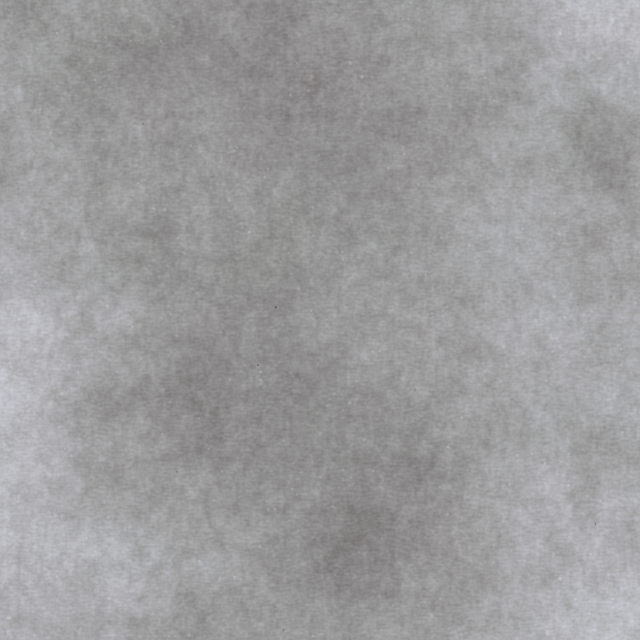
Write a WebGL 1 fragment shader that draws this texture.

```glsl
precision highp float;
// Draws a worn grey concrete slab with soft clouds, fine brushed grain, specks and pits.
uniform vec2 u_resolution;

const vec3 WARM_DARK = vec3(0.500, 0.490, 0.490);
const vec3 MID_GREY = vec3(0.618, 0.617, 0.617);
const vec3 COOL_LIGHT = vec3(0.740, 0.741, 0.766);
const float MEAN_TONE = 0.613;
const float TAU = 6.28318;

float hash(vec2 cell) {
  vec3 q = fract(vec3(cell.xyx) * 0.1031);
  q += dot(q, q.yzx + 33.33);
  return fract((q.x + q.y) * q.z);
}

vec2 gradientAt(vec2 cell) {
  float angle = TAU * hash(cell);
  return vec2(cos(angle), sin(angle));
}

// Gradient noise, roughly -1 to 1
float gradientNoise(vec2 p) {
  vec2 i = floor(p);
  vec2 f = p - i;
  vec2 u = f * f * f * (f * (f * 6.0 - 15.0) + 10.0);
  vec2 e = vec2(1.0, 0.0);
  float a = dot(gradientAt(i), f);
  float b = dot(gradientAt(i + e.xy), f - e.xy);
  float c = dot(gradientAt(i + e.yx), f - e.yx);
  float d = dot(gradientAt(i + e.xx), f - e.xx);
  return 1.4 * mix(mix(a, b, u.x), mix(c, d, u.x), u.y);
}

float fbm(vec2 p) {
  float sum = 0.0;
  float amplitude = 0.5;
  for (int octave = 0; octave < 5; octave++) {
    sum += amplitude * gradientNoise(p);
    p = mat2(0.8, 0.6, -0.6, 0.8) * p * 2.03 + 17.3;
    amplitude *= 0.6;
  }
  return sum;
}

// Soft elliptical stain
float patchAt(vec2 p, vec2 center, vec2 radius) {
  vec2 d = (p - center) / radius;
  return exp(-dot(d, d));
}

// Broad light and shade: a dark middle band, pale sides and a few stains
float broadTone(vec2 p) {
  float tone = 0.572 + 0.075 * smoothstep(0.08, 0.45, abs(p.x - 0.45));
  tone += 0.065 * patchAt(p, vec2(0.0, 0.34), vec2(0.14, 0.27));
  tone += 0.050 * patchAt(p, vec2(0.22, 0.08), vec2(0.20, 0.13));
  tone += 0.055 * patchAt(p, vec2(1.0, 1.0), vec2(0.15, 0.12));
  tone += 0.045 * patchAt(p, vec2(1.0, 0.02), vec2(0.13));
  tone += 0.030 * patchAt(p, vec2(0.64, 0.45), vec2(0.13));
  tone -= 0.032 * patchAt(p, vec2(0.10, 0.86), vec2(0.17));
  tone -= 0.070 * patchAt(p, vec2(0.97, 0.77), vec2(0.07, 0.11));
  tone -= 0.050 * patchAt(p, vec2(0.94, 0.28), vec2(0.06));
  tone -= 0.035 * patchAt(p, vec2(0.56, 0.13), vec2(0.06, 0.10));
  return tone;
}

// One soft dot in some of the grid cells
float specks(vec2 p, float cells, float share, float size, float seed) {
  vec2 g = p * cells;
  vec2 cell = floor(g);
  vec2 id = cell + seed;
  vec2 center = 0.3 + 0.4 * vec2(hash(id + 5.1), hash(id + 9.7));
  float radius = size * (0.5 + 0.5 * hash(id + 3.3));
  float dotMask = 1.0 - smoothstep(0.3 * radius, radius, length(g - cell - center));
  return dotMask * step(hash(id), share) * (0.3 + 0.7 * hash(id + 7.9));
}

// Fine cloth-like grain brushed mostly sideways
float brushedGrain(vec2 p) {
  float across = gradientNoise(p * vec2(85.0, 230.0));
  float upright = gradientNoise(p * vec2(120.0, 38.0) + 41.0);
  float grit = gradientNoise(p * 190.0 + 83.0);
  return 0.029 * across + 0.020 * upright + 0.028 * grit;
}

vec3 concreteColor(float tone) {
  vec3 lower = mix(WARM_DARK, MID_GREY, (tone - 0.493) / 0.124);
  vec3 upper = mix(MID_GREY, COOL_LIGHT, (tone - 0.617) / 0.128);
  return tone < 0.617 ? lower : upper;
}

void main() {
  vec2 p = gl_FragCoord.xy / u_resolution;

  // Ragged outlines for the broad shapes
  vec2 warp = vec2(fbm(p * 5.0 + 3.7), fbm(p * 5.0 + 29.1));
  float tone = mix(MEAN_TONE, broadTone(p + 0.13 * warp), 1.18);

  // Clouds, mottling and grain
  tone += 0.085 * fbm(p * 3.5 + 11.4);
  tone += 0.060 * fbm(p * 17.0 + 0.8 * warp + 53.0);
  tone += 0.062 * fbm(p * 48.0 + 71.0);
  tone += brushedGrain(p);

  // Pale specks and rare dark pits
  tone += 0.07 * specks(p, 85.0, 0.06, 0.30, 13.0);
  tone += 0.06 * specks(p, 45.0, 0.06, 0.26, 47.0);
  tone -= 0.18 * specks(p, 24.0, 0.012, 0.08, 91.0);

  // Faint warm and green drift
  vec3 drift = vec3(0.006, -0.003, 0.002) * fbm(p * 4.0 + 97.0);
  gl_FragColor = vec4(concreteColor(tone) + drift, 1.0);
}
```
